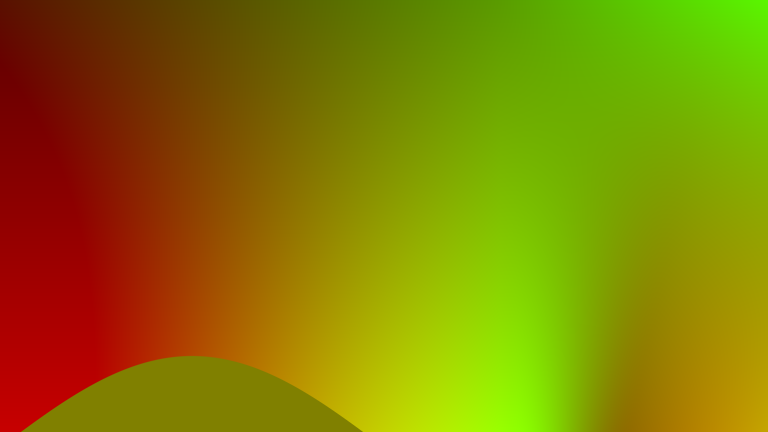
Write a Shadertoy shader that draws this background.

```glsl
// A smooth red-green glow behind a flat olive hill.
// Red fades with height around a soft dip; green climbs from the left to a
// ridge, then sinks into a valley that fills up higher on the canvas.

#define HILL_COLOR vec3(0.5, 0.5, 0.0)
#define HILL_SWING 0.212
#define HILL_SINK 0.036
#define RED_LOW 0.78
#define RED_HIGH 0.35
#define RED_DIP 0.28
#define DIP_CENTER 0.745
#define DIP_WIDTH 0.14
#define RIDGE_X 0.65
#define RIDGE_LOW 1.0
#define RIDGE_HIGH 0.61
#define VALLEY_DEPTH 0.65

const float TAU = 6.28318;

// Red: vertical fade, weakened by a bell-shaped dip near the bottom.
float redField(vec2 p) {
    float offset = (p.x - DIP_CENTER) / DIP_WIDTH;
    float dip = RED_DIP * pow(1.0 - p.y, 1.5) * exp(-offset * offset);
    return mix(RED_LOW, RED_HIGH, p.y) - dip;
}

// Green: a bent ramp up to the ridge, then a valley and a rise to the right.
float greenField(vec2 p) {
    float depth = 1.0 - p.y;
    float peak = mix(RIDGE_HIGH, RIDGE_LOW, pow(depth, 1.4));

    float start = 0.125 - 0.2 * p.y * p.y * p.y;
    float t = clamp((p.x - start) / (RIDGE_X - start), 0.0, 1.0);
    float bend = 0.3 * (1.0 - p.y * p.y);
    float ramp = t * (1.0 + bend - bend * t * t);

    float u = max(p.x - RIDGE_X, 0.0) / (1.0 - RIDGE_X);
    float valley = VALLEY_DEPTH * pow(depth, 1.5)
                 * smoothstep(0.06 * depth, mix(0.5, 0.85, p.y), u);
    float middle = 2.0 * p.y - 1.0;
    float rise = (0.1 + 0.2 * middle * middle + 0.06 * p.y) * pow(u, 2.0 - p.y);

    return peak * ramp - valley + rise;
}

// Height of the hill's outline at a horizontal place.
float hillHeight(float x) {
    return HILL_SWING * sin(TAU * x) - HILL_SINK;
}

void mainImage(out vec4 fragColor, in vec2 fragCoord) {
    vec2 p = fragCoord / iResolution.xy;
    vec3 color = vec3(redField(p), greenField(p), 0.0);

    // Hill with a softened edge
    float edge = 0.8 / iResolution.y;
    float hill = 1.0 - smoothstep(-edge, edge, p.y - hillHeight(p.x));
    color = mix(color, HILL_COLOR, hill);

    fragColor = vec4(clamp(color, 0.0, 1.0), 1.0);
}
```
